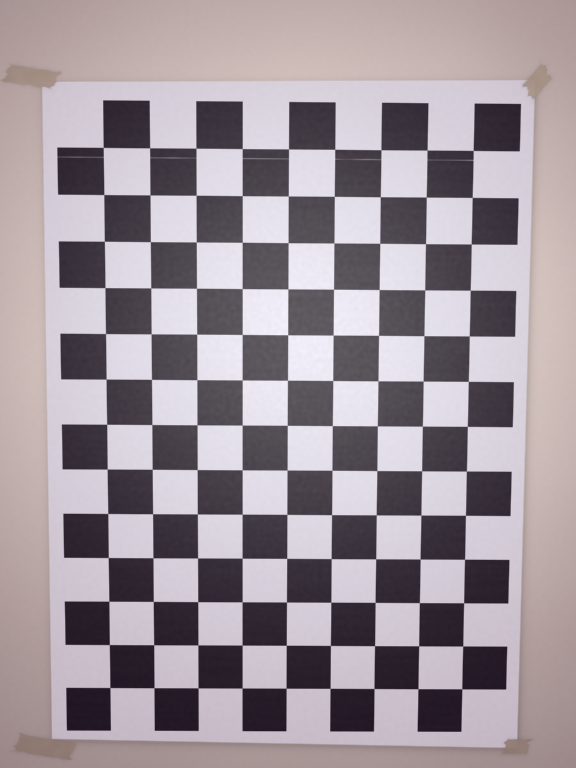
Give the GLSL for this pattern, as a Shadertoy shader.

```glsl
// Printed checkerboard sheet, ten by fourteen squares, taped to a plaster wall under a soft flash.

// Lengths are in canvas heights; y runs down from the top edge.
const vec2 SQUARES = vec2(10.0, 14.0);
const vec2 CANVAS_CENTRE = vec2(0.375, 0.5);
const vec2 LIGHT_CENTRE = vec2(0.39, 0.43);
const float WIDE_FALLOFF = 4.0;
const float INK_FALLOFF = 9.5;
const float GRAIN_SCALE = 150.0;

// Corners run clockwise from top left.
const vec2 BOARD[4] = vec2[4](vec2(0.0736, 0.1302), vec2(0.6784, 0.1354),
                              vec2(0.6576, 0.9531), vec2(0.0872, 0.9512));
const vec2 SHEET[4] = vec2[4](vec2(0.0547, 0.1065), vec2(0.6966, 0.1042),
                              vec2(0.6732, 0.9740), vec2(0.0677, 0.9622));

// Tape strips: centre and half size, then angle.
const vec4 TAPE[4] = vec4[4](vec4(0.041, 0.100, 0.032, 0.011), vec4(0.700, 0.106, 0.018, 0.011),
                             vec4(0.673, 0.972, 0.015, 0.009), vec4(0.059, 0.973, 0.036, 0.011));
const float TAPE_ANGLE[4] = float[4](0.15, -0.85, 0.0, 0.17);

const vec3 WALL_FAR = vec3(0.54, 0.46, 0.47);
const vec3 WALL_NEAR = vec3(0.97, 0.91, 0.88);
const vec3 PAPER_FAR = vec3(0.72, 0.66, 0.71);
const vec3 PAPER_NEAR = vec3(0.91, 0.90, 0.94);
const vec3 INK_FAR = vec3(0.12, 0.08, 0.13);
const vec3 INK_NEAR = vec3(0.37, 0.35, 0.375);
const vec3 TAPE_TINT = vec3(0.89, 0.86, 0.80);

vec2 hashGradient(vec2 cell) {
    vec3 h = fract(vec3(cell.xyx) * vec3(0.1031, 0.1030, 0.0973));
    h += dot(h, h.yzx + 33.33);
    return 2.0 * fract((h.xx + h.yz) * h.zy) - 1.0;
}

float gradientNoise(vec2 p) {
    vec2 i = floor(p), f = fract(p);
    vec2 u = f * f * f * (f * (f * 6.0 - 15.0) + 10.0);
    vec2 e = vec2(1.0, 0.0);
    return mix(mix(dot(hashGradient(i), f), dot(hashGradient(i + e), f - e), u.x),
               mix(dot(hashGradient(i + e.yx), f - e.yx), dot(hashGradient(i + 1.0), f - 1.0), u.x), u.y);
}

float cross2(vec2 a, vec2 b) { return a.x * b.y - a.y * b.x; }

// Perspective map from the unit square to a quad.
mat3 squareToQuad(vec2 q[4]) {
    vec2 right = q[1] - q[2], bottom = q[3] - q[2], skew = q[0] - q[1] + q[2] - q[3];
    vec2 tilt = vec2(cross2(skew, bottom), cross2(right, skew)) / cross2(right, bottom);
    return mat3(vec3(q[1] * (1.0 + tilt.x) - q[0], tilt.x),
                vec3(q[3] * (1.0 + tilt.y) - q[0], tilt.y),
                vec3(q[0], 1.0));
}

// Signed distance to the edge lines of a convex quad.
float quadDistance(vec2 p, vec2 q[4]) {
    float d = -1.0;
    for (int i = 0; i < 4; i++) {
        vec2 edge = normalize(q[(i + 1) % 4] - q[i]);
        d = max(d, dot(p - q[i], vec2(edge.y, -edge.x)));
    }
    return d;
}

float boxDistance(vec2 p, vec2 halfSize) {
    vec2 d = abs(p) - halfSize;
    return length(max(d, 0.0)) + min(max(d.x, d.y), 0.0);
}

float cover(float dist, float pixel) { return clamp(0.5 - dist / pixel, 0.0, 1.0); }

void mainImage(out vec4 fragColor, in vec2 fragCoord) {
    float pixel = 1.0 / iResolution.y;
    vec2 p = (fragCoord - 0.5 * iResolution.xy) * vec2(1.0, -1.0) * pixel + CANVAS_CENTRE;

    // Flash light and surface grain
    vec2 toLight = p - LIGHT_CENTRE;
    float r2 = dot(toLight, toLight);
    float wide = exp(-r2 * WIDE_FALLOFF), inkLight = exp(-r2 * INK_FALLOFF);
    float glare = exp(-r2 * 60.0);
    float grain = gradientNoise(p * GRAIN_SCALE);
    float mottle = gradientNoise(p * 7.0 + 3.0);

    // Wall with sparse pits and the shadow of the sheet
    vec3 color = mix(WALL_FAR, WALL_NEAR, wide) + 0.012 * mottle + 0.008 * grain;
    color *= 1.0 - 0.3 * smoothstep(0.60, 0.75, gradientNoise(p * 42.0 + 11.0));
    float sheet = quadDistance(p, SHEET);
    color *= 1.0 - 0.12 * exp(-max(quadDistance(p - vec2(0.002, 0.003), SHEET), 0.0) * 220.0);

    // Paper
    vec3 paper = mix(PAPER_FAR, PAPER_NEAR, wide) + 0.03 * glare;
    paper += grain * (0.012 + 0.02 * glare) + 0.008 * mottle;
    color = mix(color, paper, cover(sheet, pixel * 1.5));

    // Checker squares in board coordinates
    vec3 h = inverse(squareToQuad(BOARD)) * vec3(p, 1.0);
    vec2 cell = h.xy / h.z * SQUARES;
    vec2 soft = 1.3 * fwidth(cell);
    vec2 wave = sin(3.14159 * clamp(cell, soft, SQUARES - soft));
    vec2 parity = clamp(wave / (1.5708 * soft), -1.0, 1.0);
    vec2 inside = clamp(0.5 + min(cell, SQUARES - cell) / soft, 0.0, 1.0);
    float inked = (0.5 - 0.5 * parity.x * parity.y) * inside.x * inside.y;

    // Ink with print streaks and one missed scan line
    vec3 ink = mix(INK_FAR, INK_NEAR, inkLight) + 0.025 * grain * (0.4 + inkLight);
    ink += 0.012 * gradientNoise(p * vec2(9.0, 140.0));
    float missed = cover(abs(cell.y - 1.2) - 0.012, soft.y) * (0.7 + gradientNoise(p * 30.0));
    color = mix(color, mix(ink, paper, 0.45 * clamp(missed, 0.0, 1.0)), inked);

    // Torn tape on the corners
    vec3 tapeColor = mix(WALL_FAR, WALL_NEAR, wide) * TAPE_TINT + 0.03 * gradientNoise(p * 60.0);
    for (int i = 0; i < 4; i++) {
        float c = cos(TAPE_ANGLE[i]), s = sin(TAPE_ANGLE[i]);
        vec2 local = mat2(c, -s, s, c) * (p - TAPE[i].xy);
        local.x += 0.006 * gradientNoise(local.yy * 130.0 + float(i)) + 0.3 * local.y;
        float strip = boxDistance(local, TAPE[i].zw) + 0.002 * gradientNoise(p * 90.0);
        color *= 1.0 - 0.10 * exp(-max(strip, 0.0) * 500.0);
        color = mix(color, tapeColor, 0.92 * cover(strip, pixel * 1.5));
    }
    fragColor = vec4(clamp(color, 0.0, 1.0), 1.0);
}
```
